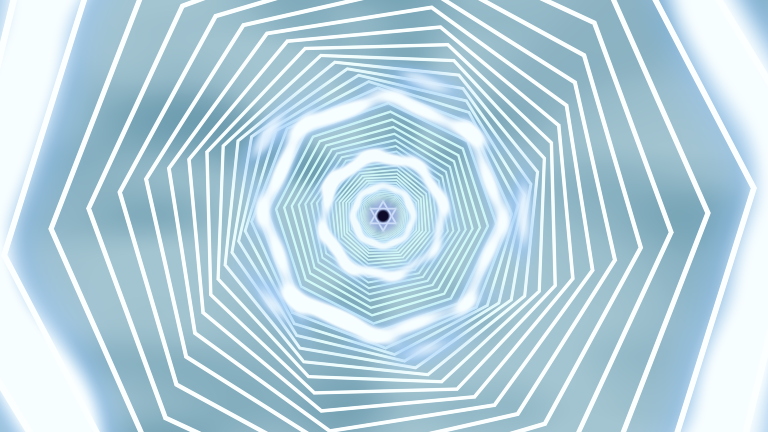
This background is drawn by a Shadertoy shader. Its source:

```glsl
const float TAU = 6.2831853;

float hash(vec2 p) {
    vec3 q = fract(vec3(p.xyx) * 0.1031);
    q += dot(q, q.yzx + 33.33);
    return fract((q.x + q.y) * q.z);
}

float noise(vec2 p) {
    vec2 i = floor(p), f = fract(p);
    f = f * f * (3.0 - 2.0 * f);
    return mix(mix(hash(i), hash(i + vec2(1, 0)), f.x),
               mix(hash(i + vec2(0, 1)), hash(i + vec2(1, 1)), f.x), f.y);
}

// Signed distance to the sides of an octagon with a vertex at the given turn
float octagon(vec2 p, float radius, float turn) {
    float a = mod(atan(p.y, p.x) - turn, TAU / 8.0) - TAU / 16.0;
    return length(p) * cos(a) - radius * cos(TAU / 16.0);
}

// Soft strokes along the sides of a polygon; long ones overshoot its corners
float glowRing(vec2 p, float sides, float apothem, float turn, float width, float reach) {
    float sum = 0.0;
    for (float i = 0.0; i < sides; i++) {
        float a = turn + (i + 0.5) * TAU / sides;
        vec2 n = vec2(cos(a), sin(a));
        float across = (dot(p, n) - apothem) / width;
        float along = dot(p, vec2(-n.y, n.x)) / reach;
        float power = 0.75 + 0.5 * hash(vec2(i, apothem * 90.0));
        sum += power * exp(-across * across - along * along);
    }
    return sum;
}

// Blue halo with a white core
vec3 addGlow(vec3 col, float g) {
    col = mix(col, vec3(0.60, 0.78, 0.98), 1.0 - exp(-1.7 * g));
    return mix(col, vec3(0.97, 0.995, 1.0), smoothstep(0.25, 0.9, g));
}

void mainImage(out vec4 fragColor, in vec2 fragCoord) {
    vec2 p = (fragCoord - 0.5 * iResolution.xy) / iResolution.y + vec2(0.002, 0.0);
    float px = 1.0 / iResolution.y;
    float r = length(p);
    vec2 dir = p / max(r, 0.0001);

    // Hazy tunnel wall with radial shadows
    float haze = 0.6 * noise(dir * 3.0 + r * 1.5 + 7.0) + 0.4 * noise(p * vec2(4.0, 9.0) + 20.0);
    float shadow = pow(max(dot(dir, vec2(-0.87, 0.49)), 0.0), 60.0) * smoothstep(0.75, 0.4, r);
    shadow += 0.6 * pow(max(dot(dir, vec2(0.76, 0.65)), 0.0), 25.0);
    shadow += 0.6 * pow(max(dot(dir, vec2(-0.2, -0.98)), 0.0), 40.0);
    vec3 col = mix(vec3(0.46, 0.64, 0.71), vec3(0.64, 0.77, 0.82), smoothstep(0.15, 0.7, haze));
    col = mix(col, vec3(0.39, 0.58, 0.66), 0.6 * min(shadow, 1.0));

    // Broad light on the nearest frame
    float side = 1.15 * glowRing(p, 8.0, 0.885, 0.11, 0.1, 0.42);
    side *= 0.75 + 0.5 * noise(p * 5.0 + 3.0);
    col = addGlow(col, side * smoothstep(0.5, 0.7, abs(p.x)));

    // Twisting frames, receding towards the centre
    float lines = 0.0;
    for (int i = -3; i < 43; i++) {
        float n = float(i);
        float depth = n < 13.0 ? 1.315 + 0.167 * n : 3.486 * exp((n - 13.0) / 13.0);
        float radius = 1.0 / depth;
        float turn = 0.024 - 0.065 * min(n, 13.0) - 0.022 * max(n - 13.0, 0.0);
        vec2 centre = radius * vec2(-0.011, -0.015);
        float d = abs(octagon(p - centre, radius, turn));
        float halfWidth = 0.0013 + 0.0062 * radius;
        float stroke = 1.0 - smoothstep(halfWidth - 0.6 * px, halfWidth + 0.6 * px, d);
        lines = max(lines, stroke * min(1.0, 2.0 * halfWidth / px));
    }
    vec3 lineColor = mix(vec3(0.82, 0.98, 0.97), vec3(0.99, 1.0, 1.0), smoothstep(0.2, 0.45, r));
    col = mix(col, lineColor, lines * smoothstep(0.03, 0.06, r));

    // Inner luminous frames with drifting gaps, and stray wisps around them
    float drift = 0.6 + 0.8 * noise(p * 14.0 + 5.0);
    col = addGlow(col, 0.65 * drift * glowRing(p, 5.0, 0.325, 0.3 * TAU, 0.024, 0.08));
    col = addGlow(col, drift * glowRing(p, 8.0, 0.258, -0.04, 0.021, 0.135));
    col = addGlow(col, drift * 0.9 * glowRing(p, 8.0, 0.132, 0.2, 0.016, 0.075));
    col = addGlow(col, 1.0 * glowRing(p, 8.0, 0.066, 0.0, 0.011, 0.03));
    col = mix(col, vec3(0.86, 0.95, 0.99), 0.35 * exp(-r * r / 0.01));

    // Six-pointed star around the dark far end
    col = mix(col, vec3(0.55, 0.62, 0.86), 0.75 * smoothstep(0.045, 0.02, r));
    float star = 1.0;
    for (int i = 0; i < 6; i++) {
        float a = (float(i) + 0.5) * TAU / 6.0;
        star = min(star, abs(dot(p, vec2(cos(a), sin(a))) - 0.017));
    }
    float rays = smoothstep(0.0015 + px, 0.0005, star) * smoothstep(0.04, 0.032, r);
    col = mix(col, vec3(0.85, 0.91, 1.0), 0.8 * rays);
    col = mix(col, vec3(0.05, 0.04, 0.16), smoothstep(0.017, 0.010, r));

    fragColor = vec4(col, 1.0);
}
```
